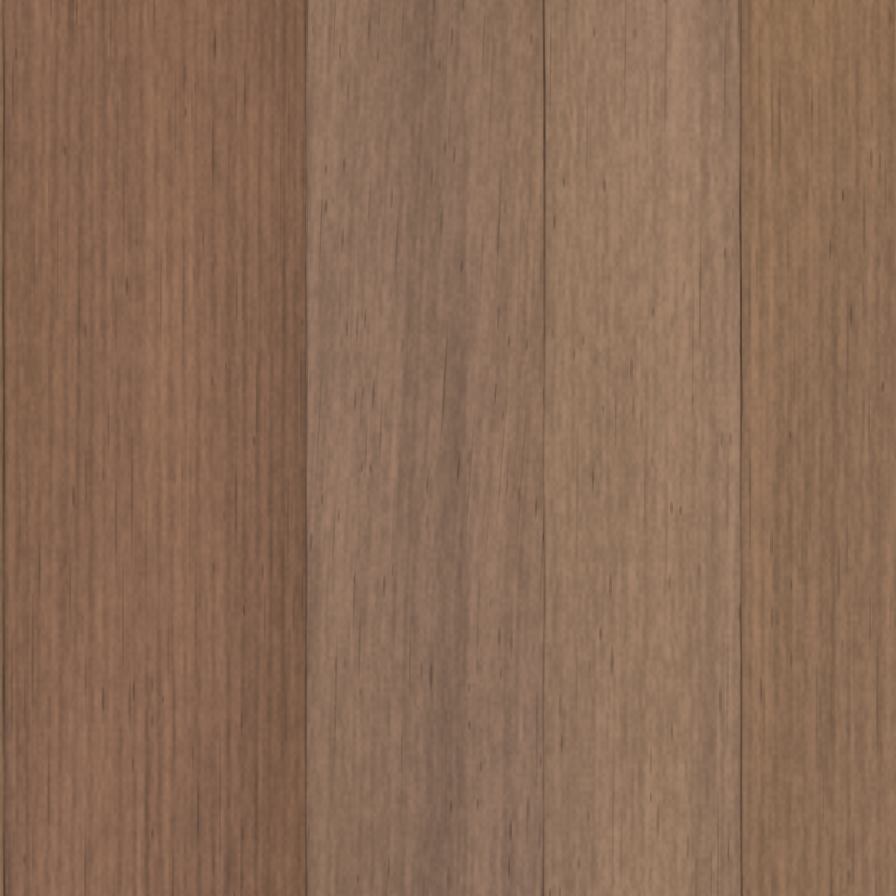
Write a WebGL 2 fragment shader that draws this texture.

```glsl
#version 300 es
precision highp float;
// Four upright matte wood boards with fine grain lines, small pores and thin worn seams.

#define SEAMS vec4(0.004, 0.342, 0.607, 0.827)
#define SEAM_HALF_WIDTH 0.0009
#define SEAM_COLOR vec3(0.27, 0.21, 0.18)
#define STREAK_CONTRAST 0.10
#define FIBRE_CONTRAST 0.10
#define PORE_DEPTH 0.19
#define PORE_CELLS vec2(90.0, 24.0)
#define LINE_DEPTH 0.13
#define LINE_CELLS vec2(120.0, 4.5)
#define BLOTCH_CONTRAST 0.07

uniform vec2 u_resolution;
out vec4 fragColor;

// Per board, left to right: tone, lean of the grain, strength of ribs, pore and line density
const vec3 BOARD_COLOR[4] = vec3[4](
    vec3(0.520, 0.388, 0.304), vec3(0.548, 0.434, 0.357),
    vec3(0.586, 0.468, 0.385), vec3(0.554, 0.430, 0.332));
const vec4 GRAIN_LEAN = vec4(0.003, 0.038, 0.008, 0.002);
const vec4 RIB_STRENGTH = vec4(0.075, 0.020, 0.012, 0.050);
const vec4 PORE_DENSITY = vec4(0.06, 0.13, 0.12, 0.05);
const vec4 LINE_DENSITY = vec4(0.40, 0.36, 0.22, 0.42);

float hash(vec2 p) {
    uvec2 q = uvec2(ivec2(floor(p))) * uvec2(1597334673u, 3812015801u);
    uint h = q.x ^ q.y;
    h = (h ^ (h >> 16)) * 2246822519u;
    h = (h ^ (h >> 13)) * 3266489917u;
    return float((h ^ (h >> 16)) >> 8) / 16777216.0;
}

float noise(vec2 p) {
    vec2 cell = floor(p), f = fract(p);
    f = f * f * (3.0 - 2.0 * f);
    return mix(mix(hash(cell), hash(cell + vec2(1, 0)), f.x),
               mix(hash(cell + vec2(0, 1)), hash(cell + vec2(1, 1)), f.x), f.y);
}

// Noise centred on zero
float wave(vec2 p) { return noise(p) - 0.5; }

// Upright tapered strokes, one chance per cell, varied in length, width and depth
float strokes(vec2 p, vec2 cells, float density, float pixel) {
    vec2 q = p * cells;
    q.y += 7.0 * hash(vec2(q.x, 91.0));
    vec2 cell = floor(q), f = fract(q);
    float size = hash(cell + 17.0);
    float halfLength = mix(0.16, 0.49, size * size);
    float along = clamp(abs(f.y - 0.5) / halfLength, 0.0, 1.0);
    float taper = 1.0 - along * along;
    float halfWidth = mix(0.05, 0.13, hash(cell + 31.0)) * sqrt(taper);
    float across = abs(f.x - mix(0.32, 0.68, hash(cell + 43.0)));
    float soft = 0.03 + 0.7 * pixel * cells.x;
    float body = 1.0 - smoothstep(halfWidth - 0.03, halfWidth + soft, across);
    return step(hash(cell + 59.0), density) * body * taper * mix(0.35, 1.0, hash(cell + 73.0));
}

void main() {
    vec2 uv = gl_FragCoord.xy / u_resolution;
    float pixel = 1.0 / u_resolution.x;

    // Board under this point; the last one wraps round to the left edge
    int board = (int(dot(step(SEAMS, vec4(uv.x)), vec4(1.0))) + 3) % 4;
    float seed = float(board) * 37.0;

    // Lean and bend the grain
    float lean = GRAIN_LEAN[board];
    float bend = lean * 0.35 * wave(vec2(uv.x * 9.0, uv.y * 3.0) + seed);
    vec2 grain = vec2(uv.x - lean * (uv.y - 0.5) + bend + seed, uv.y);

    // Long streaks, short fibres and even ribs
    float streak = wave(grain * vec2(48.0, 1.3)) * 0.4
                 + wave(grain * vec2(115.0, 2.5) + 11.0) * 0.7
                 + wave(grain * vec2(230.0, 6.0) + 23.0) * 0.8;
    float fibre = wave(grain * vec2(250.0, 55.0) + 5.0)
                + 0.7 * wave(uv * vec2(270.0, 200.0) + 61.0);
    float ribPhase = fract(grain.x * 66.0 + 1.6 * noise(grain * vec2(14.0, 0.7)));
    float rib = smoothstep(0.0, 0.35, abs(ribPhase - 0.5)) - 0.65;
    rib *= 0.4 + noise(grain * vec2(30.0, 2.0) + 83.0);
    float blotch = wave(uv * vec2(11.0, 1.8) + seed) + 0.5 * wave(uv * vec2(24.0, 5.0) + seed);
    float shade = 1.0 + STREAK_CONTRAST * streak + FIBRE_CONTRAST * fibre
                + RIB_STRENGTH[board] * rib + BLOTCH_CONTRAST * blotch;

    // Darker heartwood band ending in a clean edge inside the second board
    float band = smoothstep(0.41, 0.50, uv.x) * (1.0 - smoothstep(0.518, 0.523, uv.x));
    shade -= 0.06 * band;

    // First board deepens toward its right edge
    if (board == 0) shade -= 0.08 * smoothstep(0.16, 0.34, uv.x) - 0.025;

    // Long hairlines, then short pores
    shade *= 1.0 - LINE_DEPTH * strokes(grain, LINE_CELLS, LINE_DENSITY[board], pixel);
    shade *= 1.0 - PORE_DEPTH * strokes(grain + 3.0, PORE_CELLS, PORE_DENSITY[board], pixel);
    vec3 color = BOARD_COLOR[board] * shade;

    // Drift between rosy and golden wood
    float warmth = wave(uv * vec2(8.0, 1.7) + seed + 7.0);
    color += warmth * vec3(0.004, 0.0, -0.022);

    // Seams: a broken dark line inside a faint shadow
    for (int i = 0; i < 4; i++) {
        float wobble = 0.0016 * wave(vec2(uv.y * 9.0, float(i) * 19.0));
        float d = abs(uv.x - SEAMS[i] + wobble);
        float wear = mix(0.1, 0.85, noise(vec2(uv.y * 8.0, float(i) * 29.0 + 3.0)));
        wear *= 0.7 + 0.3 * noise(vec2(uv.y * 60.0, float(i) * 13.0 + 5.0));
        float line = 1.0 - smoothstep(SEAM_HALF_WIDTH - pixel * 0.5, SEAM_HALF_WIDTH + pixel, d);
        color *= 1.0 - 0.10 * exp(-d / 0.003);
        color = mix(color, SEAM_COLOR, line * wear);
    }

    fragColor = vec4(clamp(color, 0.0, 1.0), 1.0);
}
```
